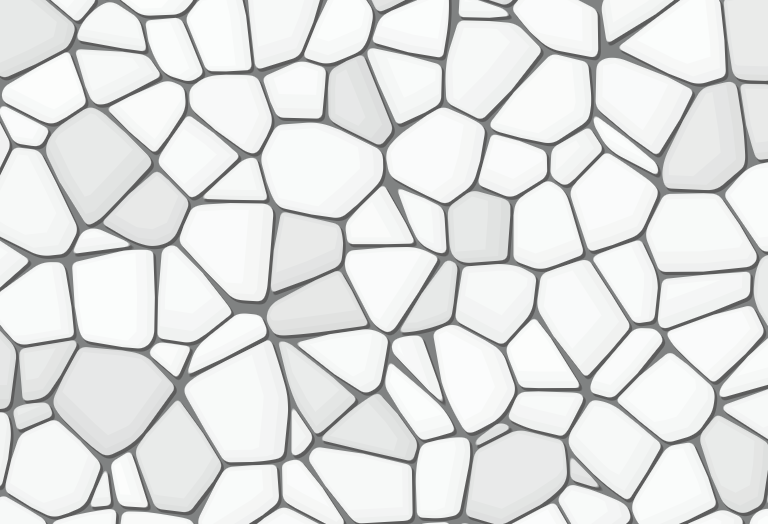
A Shadertoy shader for this texture:

```glsl
const float ROWS = 8.0;
const vec3 GROUT = vec3(0.50, 0.51, 0.51);
const vec3 SHADOW = vec3(0.36);
const vec3 TINT = vec3(0.994, 1.0, 0.997);

float hash(vec2 p, float seed) {
    vec3 q = fract(vec3(p.xyx + seed * 7.3) * vec3(0.1031, 0.1030, 0.0973));
    q += dot(q, q.yzx + 33.33);
    return fract((q.x + q.y) * q.z);
}

// Stone centre (xy) and its weight (z): heavier stones grow larger
vec3 site(vec2 cell) {
    vec2 jitter = vec2(hash(cell, 1.0), hash(cell, 2.0));
    return vec3(cell + jitter, 0.75 * hash(cell, 3.0));
}

float smoothMin(float a, float b, float k) {
    float h = max(k - abs(a - b), 0.0) / k;
    return min(a, b) - 0.25 * h * h * k;
}

float cover(float d, float pixel) {
    return clamp(d / pixel + 0.5, 0.0, 1.0);
}

// Cell whose weighted centre lies nearest
vec2 findOwner(vec2 p) {
    vec2 base = floor(p), owner = base;
    float best = 1e5;
    for (int y = -2; y <= 2; y++)
    for (int x = -2; x <= 2; x++) {
        vec2 cell = base + vec2(x, y);
        vec3 s = site(cell);
        float power = dot(p - s.xy, p - s.xy) - s.z;
        if (power < best) { best = power; owner = cell; }
    }
    return owner;
}

// Inner distances: rounded outline, bevel, raised facet
vec3 stone(vec2 p, vec2 owner, float gap) {
    vec3 o = site(owner);
    vec2 local = p - o.xy;
    float turn = -0.9 + 1.8 * (hash(owner, 4.0) - 0.5);
    vec2 low = vec2(cos(turn), sin(turn));
    float rim = mix(0.14, 0.27, hash(owner, 5.0)) * (0.6 + o.z);
    vec3 d = vec3(1.0);
    for (int y = -3; y <= 3; y++)
    for (int x = -3; x <= 3; x++) {
        if (x == 0 && y == 0) continue;
        vec2 cell = owner + vec2(x, y);
        vec3 s = site(cell);
        vec2 toward = s.xy - o.xy;
        float span = length(toward);
        vec2 n = toward / span;
        float edge = 0.5 * (span + (o.z - s.z) / span) - dot(local, n) - gap;

        // Tapered joints: bend one half of the side inward
        float bend = hash(owner * 3.0 + cell * 5.0, 6.0) - 0.5;
        float along = dot(local, vec2(-n.y, n.x));
        edge -= max(0.0, 0.24 * bend * along);

        float slope = max(0.0, dot(n, low));
        d.x = smoothMin(d.x, edge, 0.09);
        d.y = min(d.y, edge - rim * (0.12 + 0.5 * slope));
        d.z = min(d.z, edge - rim * (0.35 + 1.15 * slope));
    }
    return d;
}

vec3 stoneColor(vec3 d, vec2 owner, float pixel) {
    float grey = step(0.76, hash(owner, 7.0));
    float vary = 0.018 * (hash(owner, 8.0) - 0.5);
    float rimTone = mix(0.948, 0.873, grey) + vary;
    float planeTone = mix(0.967, 0.893, grey) + vary;
    float facetTone = mix(0.984, 0.916, grey) + vary;
    float tone = mix(rimTone, planeTone, cover(d.y, pixel));
    tone = mix(tone, facetTone, cover(d.z, pixel));
    return tone * TINT;
}

void mainImage(out vec4 fragColor, in vec2 fragCoord) {
    float pixel = ROWS / iResolution.y;
    vec2 p = fragCoord * pixel + vec2(20.0, 40.0);

    // Grout with the shadows thrown to the lower right
    vec2 shifted = p - vec2(0.034, -0.042);
    vec3 shade = stone(shifted, findOwner(shifted), 0.018);
    vec3 color = mix(GROUT, SHADOW, cover(shade.x, pixel));

    // Faceted stones
    vec2 owner = findOwner(p);
    vec3 d = stone(p, owner, 0.025);
    color = mix(color, stoneColor(d, owner, pixel), cover(d.x, pixel));
    fragColor = vec4(color, 1.0);
}
```
